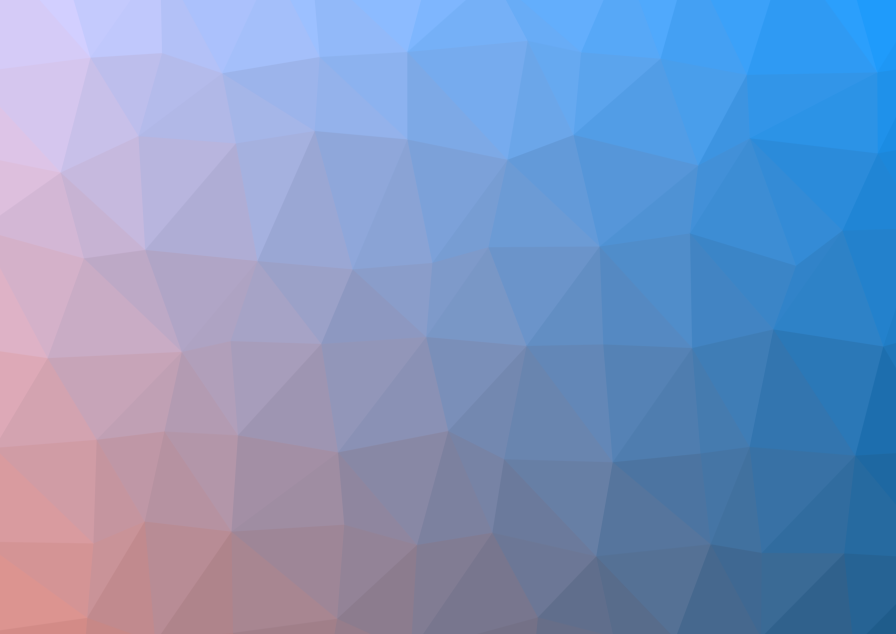
Write a WebGL 1 fragment shader that draws this background.

```glsl
precision highp float;

uniform vec2 u_resolution;

const vec2 GRID_ORIGIN = vec2(0.081, -0.005);
const vec2 CELL_SIZE = vec2(0.0977, 0.153);
const vec2 JITTER = vec2(0.32, 0.22);
const float FACET_CONTRAST = 0.022;

const vec3 LAVENDER = vec3(0.86, 0.82, 1.00);
const vec3 AZURE = vec3(0.11, 0.60, 0.98);
const vec3 CORAL = vec3(0.87, 0.56, 0.53);
const vec3 DEEP_BLUE = vec3(0.13, 0.36, 0.54);

vec2 hash22(vec2 p) {
  vec3 q = fract(p.xyx * vec3(0.1031, 0.1030, 0.0973));
  q += dot(q, q.yzx + 33.33);
  return fract((q.xx + q.yz) * q.zy);
}

// Four-corner gradient over the canvas
vec3 gradient(vec2 uv) {
  vec2 t = clamp(uv, 0.0, 1.0);
  vec3 bottom = mix(CORAL, DEEP_BLUE, t.x);
  vec3 top = mix(LAVENDER, AZURE, t.x);
  return mix(bottom, top, t.y);
}

// Jittered lattice point, in grid units
vec2 meshVertex(vec2 id) {
  return id + JITTER * (2.0 * hash22(id + 17.0) - 1.0);
}

// Signed distance to an edge, positive on its left
float edgeDistance(vec2 p, vec2 a, vec2 b) {
  vec2 e = normalize(b - a);
  vec2 d = p - a;
  return e.x * d.y - e.y * d.x;
}

// Flat colour of a counterclockwise triangle, weighted by coverage in alpha
vec4 facet(vec2 p, vec2 a, vec2 b, vec2 c, float blur) {
  float inside = min(edgeDistance(p, a, b),
                     min(edgeDistance(p, b, c), edgeDistance(p, c, a)));
  float coverage = smoothstep(-blur, blur, inside);
  vec2 center = (a + b + c) / 3.0;
  float shade = FACET_CONTRAST * (hash22(center * 7.0).x - 0.5);
  vec3 color = gradient(GRID_ORIGIN + center * CELL_SIZE) + shade;
  return vec4(color, 1.0) * coverage;
}

// One cell, split along its shorter diagonal
vec4 meshCell(vec2 p, vec2 id, float blur) {
  vec2 a = meshVertex(id);
  vec2 b = meshVertex(id + vec2(1.0, 0.0));
  vec2 c = meshVertex(id + vec2(1.0, 1.0));
  vec2 d = meshVertex(id + vec2(0.0, 1.0));
  if (distance(a, c) < distance(b, d)) {
    return facet(p, a, b, c, blur) + facet(p, a, c, d, blur);
  }
  return facet(p, a, b, d, blur) + facet(p, b, c, d, blur);
}

void main() {
  vec2 uv = gl_FragCoord.xy / u_resolution;
  vec2 p = (uv - GRID_ORIGIN) / CELL_SIZE;
  float blur = 0.8 / (u_resolution.y * CELL_SIZE.y);

  // Gather the neighbouring cells that may reach this point
  vec4 sum = vec4(0.0);
  for (int y = -1; y <= 1; y++) {
    for (int x = -1; x <= 1; x++) {
      sum += meshCell(p, floor(p) + vec2(float(x), float(y)), blur);
    }
  }
  gl_FragColor = vec4(sum.rgb / max(sum.a, 0.001), 1.0);
}
```
